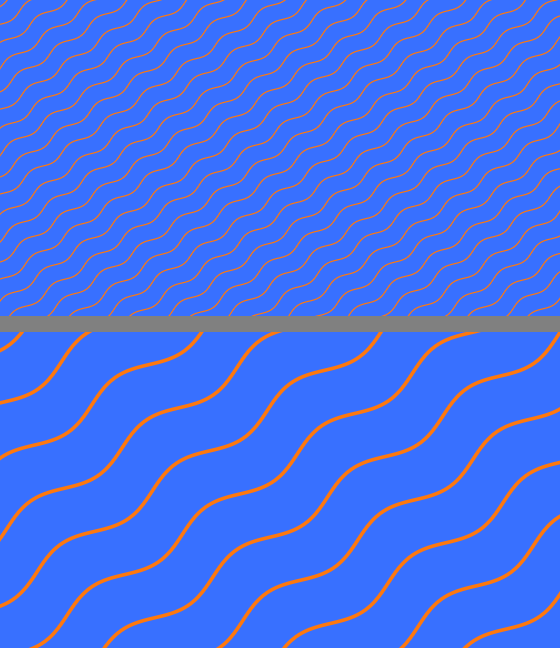
Top: the whole. Bottom: its middle third, enlarged.
Write a WebGL 2 fragment shader that draws this pattern.

```glsl
#version 300 es
precision highp float;

uniform vec2 u_resolution;
out vec4 fragColor;

const float TAU = 6.2831853;

// Lengths are fractions of the canvas height
const float TILT = radians(35.0);
const float SPACING = 1.0 / 18.0;
const float WAVELENGTH = 4.0 / 27.0;
const float AMPLITUDE = 0.0094;
const float LINE_SHIFT = 0.0208;
const float LINE_WIDTH = 0.0038;

const vec3 BLUE = vec3(0.22, 0.44, 1.0);
const vec3 ORANGE = vec3(1.0, 0.47, 0.05);

// Coordinates along (x) and across (y) a direction
vec2 alignTo(vec2 p, float angle) {
    float c = cos(angle);
    float s = sin(angle);
    return vec2(c * p.x + s * p.y, c * p.y - s * p.x);
}

// Distance to the nearest of a stack of parallel waves
float waveDistance(vec2 p, float spacing, float wavelength, float amplitude) {
    float k = TAU / wavelength;
    float offset = p.y + amplitude * cos(k * p.x);
    float slope = amplitude * k * sin(k * p.x);
    float gap = abs(offset - spacing * round(offset / spacing));
    return gap / sqrt(1.0 + slope * slope);
}

// Smooth-edged stroke coverage
float stroke(float dist, float width, float pixel) {
    return clamp(0.5 + (0.5 * width - dist) / pixel, 0.0, 1.0);
}

void main() {
    float pixel = 1.0 / u_resolution.y;
    vec2 p = (gl_FragCoord.xy - 0.5 * u_resolution) * pixel;

    // Tilted wave lines
    vec2 q = alignTo(p, TILT) - vec2(0.0, LINE_SHIFT);
    float dist = waveDistance(q, SPACING, WAVELENGTH, AMPLITUDE);

    // Orange strokes on a flat ground
    vec3 color = mix(BLUE, ORANGE, stroke(dist, LINE_WIDTH, pixel));
    fragColor = vec4(color, 1.0);
}
```
